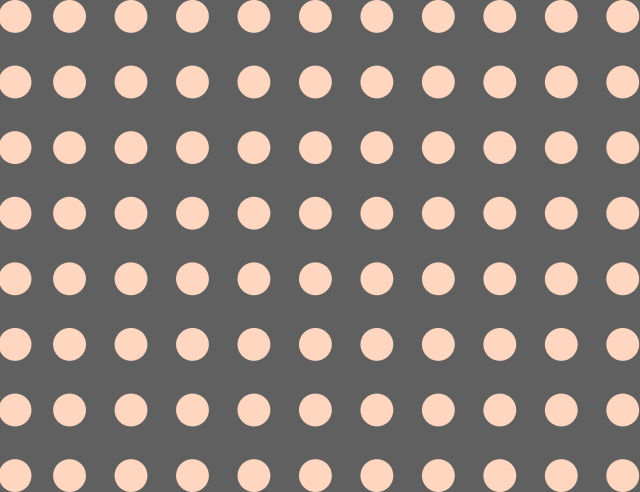
Give the GLSL for this pattern, as a Shadertoy shader.

```glsl
// Lengths are in row pitches; the canvas is 7.5 of them high.
const float ROWS_PER_HEIGHT = 7.5;
const float LAST_ROW = 7.0;
const float ROW_START = 0.25;
const float DOT_RADIUS = 0.25;

const float EDGE_COLUMN = 0.229;
const float COLUMN_START = 1.06;
const float COLUMN_PITCH = 0.937;
const float LAST_COLUMN = 9.0;

const vec3 GREY = vec3(0.376);
const vec3 PEACH = vec3(1.0, 0.84, 0.75);

// Signed offset to the nearest of a finite run of evenly spaced centres
float nearestOffset(float x, float start, float pitch, float lastIndex) {
    float index = clamp(round((x - start) / pitch), 0.0, lastIndex);
    return x - start - index * pitch;
}

float circle(vec2 p, float radius) {
    return length(p) - radius;
}

float coverage(float dist, float pixel) {
    return clamp(0.5 - dist / pixel, 0.0, 1.0);
}

void mainImage(out vec4 fragColor, in vec2 fragCoord) {
    float pixel = ROWS_PER_HEIGHT / iResolution.y;
    vec2 p = fragCoord * pixel;

    float dy = nearestOffset(p.y, ROW_START, 1.0, LAST_ROW);
    float dx = nearestOffset(p.x, COLUMN_START, COLUMN_PITCH, LAST_COLUMN);

    // Regular columns, plus the closer-set column at the left edge
    float dots = circle(vec2(dx, dy), DOT_RADIUS);
    float edgeDots = circle(vec2(p.x - EDGE_COLUMN, dy), DOT_RADIUS);

    float ink = coverage(min(dots, edgeDots), pixel);
    fragColor = vec4(mix(GREY, PEACH, ink), 1.0);
}
```
